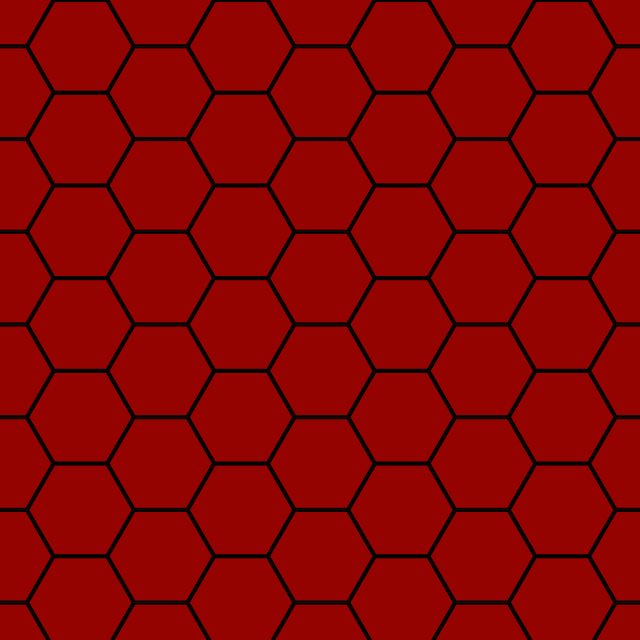
Write a WebGL 2 fragment shader that draws this pattern.

```glsl
#version 300 es
precision highp float;
// Flat-topped red hexagon tiles with black outlines and faint seams between neighbours.

uniform vec2 u_resolution;
out vec4 fragColor;

const float SIDE = 0.08363;               // hexagon side, in canvas units
const vec2 ORIGIN = vec2(0.1257, 1.0);    // middle of a horizontal edge on the top border
const float LINE_WIDTH = 0.0064;
const float SEAM_WIDTH = 0.0009;
const float DIAGONAL_SEAM = 0.45;         // seam strength on slanted edges
const vec3 TILE_RED = vec3(0.58, 0.01, 0.0);
const vec3 LINE_BLACK = vec3(0.008, 0.0, 0.0);
const vec3 SEAM_GREY = vec3(0.16, 0.07, 0.07);

const float ROOT3 = 1.7320508;
const vec2 PERIOD = SIDE * vec2(3.0, ROOT3);
const float APOTHEM = 0.5 * PERIOD.y;

// Offset from the nearest centre of a rectangular lattice.
vec2 latticeOffset(vec2 p) {
    return p - PERIOD * round(p / PERIOD);
}

// Distances to the horizontal (x) and slanted (y) edges of a hexagon.
vec2 edgeDistances(vec2 p) {
    p = abs(p);
    return APOTHEM - vec2(p.y, dot(p, vec2(0.5 * ROOT3, 0.5)));
}

// Share of a pixel covered by a band centred on distance zero.
float band(float d, float width, float pixel) {
    vec2 sides = vec2(d + 0.5 * width, d - 0.5 * width);
    vec2 cover = clamp(sides / pixel + 0.5, 0.0, 1.0);
    return cover.x - cover.y;
}

void main() {
    float pixel = 1.0 / min(u_resolution.x, u_resolution.y);
    vec2 p = gl_FragCoord.xy * pixel - ORIGIN;

    // The two interleaved lattices hold alternate columns of hexagons.
    vec2 columnA = latticeOffset(p - vec2(0.0, APOTHEM));
    vec2 columnB = latticeOffset(p - vec2(0.5 * PERIOD.x, 0.0));
    bool inB = dot(columnB, columnB) < dot(columnA, columnA);
    vec2 edges = edgeDistances(inB ? columnB : columnA);

    // Seams are clear on one column's horizontal edges and weak on slanted ones.
    float line = band(min(edges.x, edges.y), LINE_WIDTH, pixel);
    float seam = DIAGONAL_SEAM * band(edges.y, SEAM_WIDTH, pixel);
    if (inB) seam = max(seam, band(edges.x, SEAM_WIDTH, pixel));

    vec3 color = mix(TILE_RED, LINE_BLACK, line);
    color = mix(color, SEAM_GREY, seam);
    fragColor = vec4(color, 1.0);
}
```
